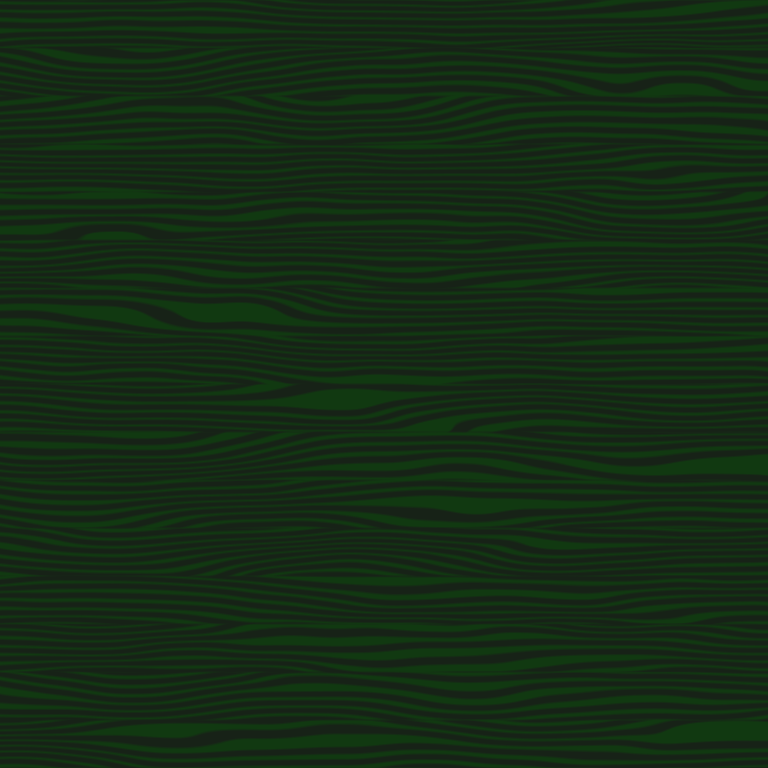
Write a Shadertoy shader that draws this texture.

```glsl
#define DARK_WOOD vec3(0.092, 0.132, 0.092)
#define GREEN_GRAIN vec3(0.066, 0.222, 0.066)
#define LINES 82.0      // grain lines per canvas height
#define STRIPS 16.0     // horizontal strips with their own grain
#define COVER 0.40      // green share of an evenly spaced line
#define SWELL 0.32      // extra green where lines spread apart
#define EDGE 0.003      // width of the soft line edge
#define SWAY 3.2        // wave heights, in line spacings
#define KNOT 2.7
#define RIPPLE 0.9

float hash(vec2 p) {
    vec3 q = fract(p.xyx * 0.1031);
    q += dot(q, q.yzx + 33.33);
    return fract((q.x + q.y) * q.z);
}

float valueNoise(vec2 p) {
    vec2 cell = floor(p), f = p - cell;
    vec2 u = f * f * f * (f * (f * 6.0 - 15.0) + 10.0);
    float low = mix(hash(cell), hash(cell + vec2(1, 0)), u.x);
    float high = mix(hash(cell + vec2(0, 1)), hash(cell + vec2(1, 1)), u.x);
    return mix(low, high, u.y);
}

// Height field whose contours are the grain lines
float grainPhase(vec2 p, float strip) {
    vec2 shift = vec2(37.31 * strip + 90.0, 11.7);
    float phase = p.y * LINES + hash(vec2(strip + 5.0, 3.0));
    phase += SWAY * valueNoise(p * vec2(2.6, 5.0) + shift.yx);
    phase += KNOT * valueNoise(p * vec2(4.2, 20.0) + shift);
    phase += RIPPLE * valueNoise(p * vec2(9.0, 33.0) + shift * 1.7);
    return phase;
}

// Green coverage of one strip, softened by the local line density
float grainMask(vec2 p, float strip) {
    float stepSize = 0.0008;
    float phase = grainPhase(p, strip);
    vec2 slope = vec2(grainPhase(p + vec2(stepSize, 0), strip),
                      grainPhase(p + vec2(0, stepSize), strip)) - phase;
    float density = length(slope) / stepSize;
    float spread = clamp(1.0 - density / LINES, -0.3, 1.0);
    float halfWidth = 0.5 * (COVER + SWELL * spread);
    float inside = halfWidth - abs(fract(phase) - 0.5);
    return clamp(inside / (max(density, 0.2 * LINES) * EDGE) + 0.5, 0.0, 1.0);
}

void mainImage(out vec4 fragColor, in vec2 fragCoord) {
    vec2 p = fragCoord / iResolution.y;

    // Blend the two strips that meet at the nearest seam
    float seam = floor(p.y * STRIPS + 0.5);
    float above = clamp((p.y - seam / STRIPS) / EDGE + 0.5, 0.0, 1.0);
    float green = mix(grainMask(p, seam - 1.0), grainMask(p, seam), above);

    fragColor = vec4(mix(DARK_WOOD, GREEN_GRAIN, green), 1.0);
}
```
